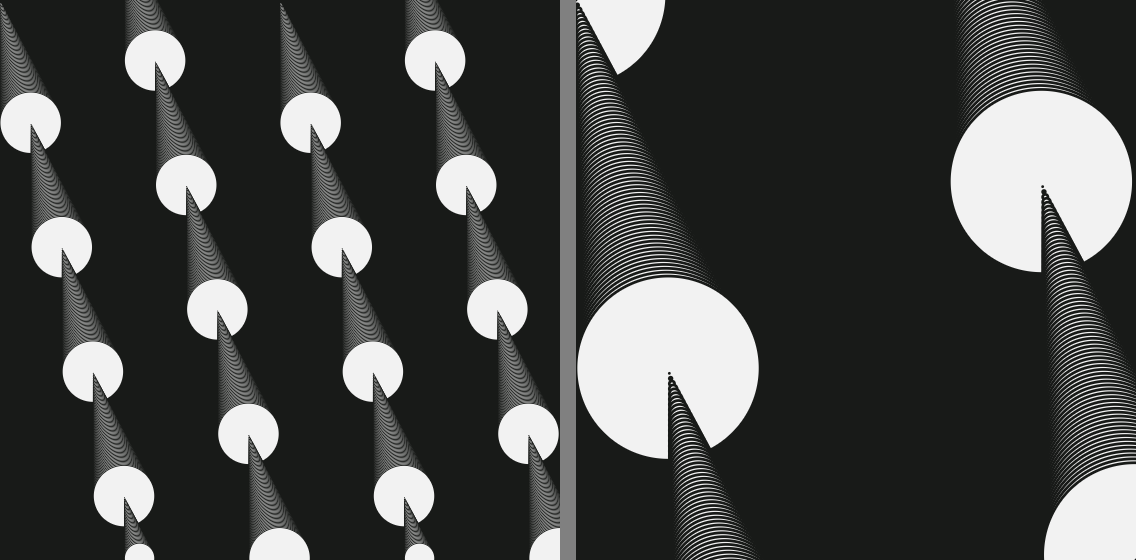
Left: the whole. Right: its middle third, enlarged.
Reproduce this pattern procedurally as a three.js fragment shader.

```glsl
varying vec2 vUv;

const vec3 INK = vec3(0.094, 0.102, 0.094);
const vec3 PAPER = vec3(0.949);

const float COLUMNS = 4.0;          // slanted trails across the canvas
const float CYCLES = 4.5;           // cones down each trail
const float STEPS_PER_CYCLE = 72.0; // stacked circles in one cone
const float SLOPE = 0.25;           // sideways drift per unit of descent
const float OUTLINE = 0.00163;      // width of the dark circle outline

const float STEPS = CYCLES * STEPS_PER_CYCLE;
const float MAX_RADIUS = SLOPE / CYCLES; // keeps the left side of a cone upright
const float REACH = MAX_RADIUS * 1.5;    // half width of the zone a trail can touch
const int NEARBY = 40;                   // circles that can cover one height

float coverage(float distanceToEdge, float pixel) {
  return clamp(0.5 - distanceToEdge / pixel, 0.0, 1.0);
}

// Paints one pale disc with a dark outline over the colour below it.
vec3 paintDisc(vec3 below, float fromCentre, float radius, float pixel) {
  float outer = radius + 0.5 * OUTLINE;
  float inner = radius - 0.5 * OUTLINE;
  vec3 outlined = mix(below, INK, coverage(fromCentre - outer, pixel));
  float fill = coverage(fromCentre - inner, pixel) * step(0.0, inner);
  return mix(outlined, PAPER, fill);
}

// Stacks growing discs from top to bottom; the radius resets every cycle.
vec3 paintTrail(vec3 below, vec2 p, float column, float pixel) {
  float startX = column / COLUMNS;
  if (abs(p.x - startX - SLOPE * p.y) > REACH) return below;

  vec3 colour = below;
  float shift = 0.5 * mod(column, 2.0) * STEPS_PER_CYCLE;
  float first = floor(p.y * STEPS) - 0.5 * float(NEARBY) + 1.0;
  for (int n = 0; n < NEARBY; n++) {
    float index = first + float(n);
    if (index < 0.0 || index > STEPS - 0.5) continue;
    float descent = index / STEPS;
    vec2 centre = vec2(startX + SLOPE * descent, descent);
    float growth = fract((index + shift + 0.01) / STEPS_PER_CYCLE);
    colour = paintDisc(colour, length(p - centre), MAX_RADIUS * growth, pixel);
  }
  return colour;
}

void main() {
  float pixel = max(fwidth(vUv.x), fwidth(vUv.y));
  vec2 p = vec2(vUv.x, 1.0 - vUv.y); // measured from the top down

  vec3 colour = INK;
  for (float column = 0.0; column < COLUMNS; column++) {
    colour = paintTrail(colour, p, column, pixel);
  }
  gl_FragColor = vec4(colour, 1.0);
}
```
